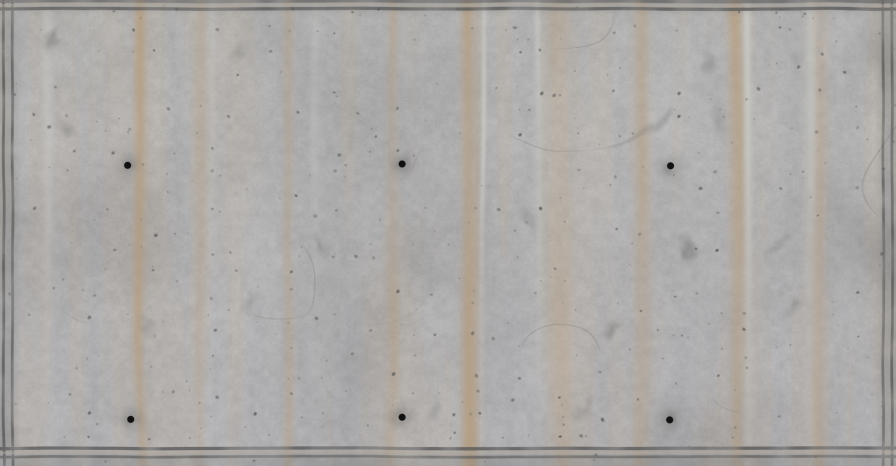
This texture is drawn by a WebGL 2 fragment shader. Its source:

```glsl
#version 300 es
precision highp float;
// Cast concrete wall panel: grooved border, 3 x 2 tie holes, rust and lime streaks, pits.
uniform vec2 u_resolution;
out vec4 outColor;

const vec3 CONCRETE = vec3(0.688, 0.687, 0.688);
const vec3 WARM = vec3(0.685, 0.655, 0.615);
const vec3 RUST = vec3(0.71, 0.605, 0.475);
const vec3 LIME = vec3(0.79, 0.79, 0.775);
const vec3 GRIME = vec3(0.43, 0.43, 0.425);
const vec3 HOLE = vec3(0.07, 0.065, 0.07);

// Streaks: position across the width, half width, strength
const vec3 RUST_RUNS[9] = vec3[9](
  vec3(0.157, 0.013, 0.62), vec3(0.224, 0.012, 0.25), vec3(0.322, 0.011, 0.42),
  vec3(0.438, 0.012, 0.35), vec3(0.526, 0.019, 0.70), vec3(0.625, 0.030, 0.25),
  vec3(0.716, 0.017, 0.45), vec3(0.822, 0.019, 0.50), vec3(0.912, 0.020, 0.36));
const vec3 LIME_RUNS[7] = vec3[7](
  vec3(0.053, 0.012, 0.50), vec3(0.235, 0.008, 0.25), vec3(0.352, 0.010, 0.30),
  vec3(0.539, 0.006, 0.65), vec3(0.601, 0.008, 0.50), vec3(0.835, 0.009, 0.75),
  vec3(0.905, 0.012, 0.60));

float hash(vec2 p) {
  vec3 q = fract(vec3(p.xyx) * 0.1031);
  q += dot(q, q.yzx + 33.33);
  return fract((q.x + q.y) * q.z);
}

vec2 hash2(vec2 p) { return vec2(hash(p), hash(p + 71.7)); }

float noise(vec2 p) {
  vec2 i = floor(p), f = fract(p);
  f = f * f * (3.0 - 2.0 * f);
  return mix(mix(hash(i), hash(i + vec2(1, 0)), f.x),
             mix(hash(i + vec2(0, 1)), hash(i + vec2(1, 1)), f.x), f.y);
}

float fbm(vec2 p) {
  float sum = 0.0, gain = 0.5;
  for (int i = 0; i < 5; i++) {
    sum += gain * noise(p);
    p = p * 2.03 + 17.3;
    gain *= 0.5;
  }
  return sum;
}

// Soft vertical run whose edge wanders and whose strength varies with height
float run(vec2 p, float center, float width, float seed) {
  float wander = (noise(vec2(seed, p.y * 4.0)) - 0.5) * 0.008;
  float d = (p.x - center + wander) / width;
  float patchy = 0.55 + 0.75 * noise(vec2(p.x * 45.0 + seed, p.y * 3.0));
  return exp(-d * d) * patchy;
}

float line(float d, float halfWidth, float px) {
  return 1.0 - smoothstep(halfWidth - px, halfWidth + px, abs(d));
}

// Scattered tilted marks, one candidate per cell; size holds the half axes
float marks(vec2 p, float cells, float chance, vec2 size, float blur, float seed) {
  vec2 id = floor(p * cells);
  vec2 center = (id + 0.25 + 0.5 * hash2(id + seed)) / cells;
  float turn = (hash(id + seed + 5.0) - 0.5) * 2.2;
  vec2 d = mat2(cos(turn), sin(turn), -sin(turn), cos(turn)) * (p - center);
  vec2 axes = size * mix(0.45, 1.0, hash(id + seed + 9.0));
  float dist = (length(d / axes) - 1.0) * min(axes.x, axes.y);
  float present = step(hash(id + seed + 13.0), chance);
  return present * (1.0 - smoothstep(-blur, blur, dist)) * mix(0.4, 1.0, hash(id + seed + 21.0));
}

void main() {
  vec2 p = gl_FragCoord.xy / u_resolution.y;
  float px = 0.75 / u_resolution.y;
  float aspect = u_resolution.x / u_resolution.y;

  // Mottled concrete
  float cloud = fbm(p * 4.0 + 3.0);
  float drips = fbm(vec2(p.x * 24.0, p.y * 1.3));
  vec3 color = mix(CONCRETE, WARM, smoothstep(0.38, 0.72, drips) * 0.55);
  color += (cloud - 0.48) * 0.11 + (drips - 0.48) * 0.06;
  color += (fbm(p * 65.0) - 0.48) * 0.06 + (noise(p * 250.0) - 0.5) * 0.022;
  color += vec3(-0.002, -0.002, 0.006) * (1.0 - p.y);

  // Rust, then lime fading downwards
  for (int i = 0; i < 9; i++) {
    vec3 r = RUST_RUNS[i];
    color = mix(color, RUST, min(run(p, r.x * aspect, r.y, float(i) * 7.3) * r.z, 1.0));
  }
  for (int i = 0; i < 7; i++) {
    vec3 r = LIME_RUNS[i];
    float fade = mix(0.3, 1.0, smoothstep(0.1, 0.85, p.y));
    color = mix(color, LIME, min(run(p, r.x * aspect, r.y, float(i) * 5.1 + 80.0) * r.z * fade, 1.0));
  }

  // Smudges, pits and hairline scratches
  vec2 rough = p + (vec2(noise(p * 55.0), noise(p * 55.0 + 40.0)) - 0.5) * 0.016;
  color = mix(color, GRIME, marks(rough, 5.0, 0.34, vec2(0.014, 0.027), 0.012, 3.0) * 0.52);
  color = mix(color, GRIME, marks(rough, 3.0, 0.30, vec2(0.05, 0.07), 0.045, 31.0) * 0.20);
  color = mix(color, GRIME * 0.75, marks(p, 23.0, 0.13, vec2(0.0042, 0.0034), px * 1.4, 50.0) * 0.8);
  color = mix(color, GRIME, marks(p, 41.0, 0.08, vec2(0.0025), px * 1.4, 90.0) * 0.65);
  float scratch = line(noise(p * 5.0 + 8.0) - 0.5, 0.006, px * 4.0);
  color = mix(color, GRIME, scratch * smoothstep(0.62, 0.8, noise(p * 7.0 + 60.0)) * 0.25);

  // Tie holes with a dirty halo
  for (int i = 0; i < 6; i++) {
    vec2 cell = vec2(i % 3, i / 3);
    vec2 center = vec2((0.145 + 0.302 * cell.x) * aspect, 0.100 + 0.547 * cell.y);
    center += (hash2(cell + 4.0) - 0.5) * 0.010;
    float d = length(p - center);
    color = mix(color, GRIME, exp(-d * d / 0.0005) * (0.25 + 0.35 * noise(p * 70.0)));
    color = mix(color, HOLE, 1.0 - smoothstep(0.0075 - px, 0.0075 + px, d));
  }

  // Border: darkened margins and paired grooves
  vec2 q = p + (vec2(noise(p.yx * 9.0), noise(p * 9.0 + 5.0)) - 0.5) * 0.003;
  float side = min(q.x, aspect - q.x);
  float wear = 0.55 + 0.6 * noise(p * 28.0);
  float margin = 1.0 - smoothstep(0.02, 0.05, min(side, min(q.y + 0.005, 1.012 - q.y)));
  color = mix(color, GRIME, margin * 0.28 * wear);
  float grooves = max(line(side - 0.008, 0.003, px), line(side - 0.027, 0.003, px) * 0.85);
  grooves = max(grooves, line(q.y - 0.981, 0.0035, px));
  grooves = max(grooves, line(q.y - 0.998, 0.004, px) * 0.7);
  grooves = max(grooves, line(q.y - 0.038, 0.0035, px));
  grooves = max(grooves, line(q.y - 0.020, 0.003, px) * 0.8);
  color = mix(color, GRIME * 0.82, min(grooves * wear, 1.0) * 0.8);
  float ridge = max(line(q.y - 0.029, 0.003, px), line(q.y - 0.989, 0.003, px));
  color = mix(color, WARM, ridge * 0.55);

  outColor = vec4(clamp(color, 0.0, 1.0), 1.0);
}
```
